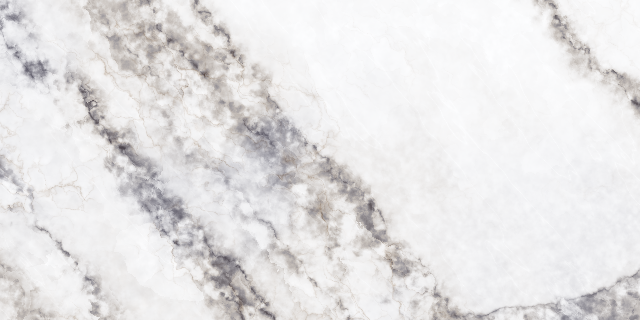
A Shadertoy shader for this texture:

```glsl
// Polished white marble with slanted beige and smoky grey veins, flaky shards and hairline cracks.

const vec2  ALONG  = vec2(0.65, -0.76);          // direction the veins run in
const vec2  ACROSS = vec2(0.76, 0.65);
const vec3  WHITE  = vec3(0.985, 0.987, 0.992);
const vec3  WARM_ABSORB = vec3(0.89, 1.01, 1.12); // beige stain
const vec3  COOL_ABSORB = vec3(1.02, 1.04, 0.96); // smoky stain
const float BEND   = 0.12;                       // slow wander of a vein
const float FRAY   = 0.085;                      // ragged vein borders
const float CRACK_WIDTH = 0.0048;
const float WEB_DEPTH   = 0.12;
const float CHIP_LOSS   = 0.48;                  // stain removed by pale chips
const float GRIT   = 1.9;                        // fine mottling inside the stain
const float SLAB_START  = 1.17;                  // clean slab begins here, across the veins

// Per vein: position across, haze width, haze depth, crack depth
const int VEIN_COUNT = 8;
const vec4 VEINS[VEIN_COUNT] = vec4[](
    vec4(0.10, 0.040, 0.32, 0.42),
    vec4(0.31, 0.042, 0.28, 0.42),
    vec4(0.58, 0.022, 0.12, 0.30),
    vec4(0.68, 0.040, 0.46, 0.55),
    vec4(0.84, 0.035, 0.11, 0.16),
    vec4(0.99, 0.070, 0.20, 0.32),
    vec4(1.12, 0.042, 0.34, 0.24),
    vec4(1.97, 0.025, 0.18, 0.32));

float hash(vec2 p) {
    vec3 q = fract(vec3(p.xyx) * 0.1031);
    q += dot(q, q.yzx + 33.33);
    return fract((q.x + q.y) * q.z);
}

float noise(vec2 p) {
    vec2 i = floor(p), f = fract(p);
    f = f * f * (3.0 - 2.0 * f);
    return mix(mix(hash(i), hash(i + vec2(1, 0)), f.x),
               mix(hash(i + vec2(0, 1)), hash(i + vec2(1, 1)), f.x), f.y);
}

float fbm(vec2 p) {
    float sum = 0.0, amp = 0.5;
    for (int i = 0; i < 5; i++) {
        sum += amp * noise(p);
        p = mat2(1.6, 1.2, -1.2, 1.6) * p + 17.3;
        amp *= 0.5;
    }
    return sum / 0.97;
}

// Broken crystal cells: x = random value of the cell, y = distance to its border
vec2 shards(vec2 p) {
    vec2 home = floor(p);
    float near = 9.0, second = 9.0, value = 0.0;
    for (int y = -1; y <= 1; y++)
    for (int x = -1; x <= 1; x++) {
        vec2 cell = home + vec2(x, y);
        float d = length(cell + vec2(hash(cell), hash(cell + 71.7)) - p);
        if (d < near) { second = near; near = d; value = hash(cell + 31.1); }
        else second = min(second, d);
    }
    return vec2(value, second - near);
}

void mainImage(out vec4 fragColor, in vec2 fragCoord) {
    vec2 p = fragCoord / iResolution.y;
    vec2 q = vec2(dot(p, ALONG), dot(p, ACROSS));

    // Flaky structure at three sizes, drawn out along the veins
    vec2 warp = vec2(fbm(p * 7.0), fbm(p * 7.0 + 40.0)) - 0.5;
    vec2 grain = vec2(fbm(p * 34.0 + 5.0), fbm(p * 34.0 + 60.0)) - 0.5;
    vec2 bent = q + 0.10 * warp + 0.045 * grain;
    vec2 large = shards(bent * vec2(3.4, 7.0) + 20.0);
    vec2 small = shards(bent * vec2(10.0, 18.0) + 50.0);
    vec2 tiny = shards(bent * vec2(26.0, 42.0) + 90.0);
    float flake = 0.50 * large.x + 0.32 * small.x + 0.18 * tiny.x;
    float cloud = fbm(q * vec2(4.0, 8.0) + 2.0 * warp + 9.0);
    float cover = 0.22 + 0.55 * flake + 2.2 * (cloud - 0.5) + 0.9 * grain.x;
    float patchy = 0.08 + 1.45 * smoothstep(0.22, 0.78, cover);
    float chips = smoothstep(0.52, 0.60, fbm(bent * vec2(15.0, 24.0) + 3.0) + 0.12 * (tiny.x - 0.5));

    // Pale ground, clearest at the top of the slab
    float slab = smoothstep(SLAB_START - 0.06, SLAB_START + 0.08, q.y + 0.2 * warp.x);
    float depth = mix(0.028, 0.036 * (1.0 - smoothstep(0.2, 0.9, p.y)), slab);
    depth += mix(0.060, 0.030, slab) * (flake - 0.4) + 0.08 * max(cloud - 0.5, 0.0);

    // Veins: ragged haze, sharper on the upper right, with a broken dark crack
    float stain = 0.0, crack = 0.0;
    for (int i = 0; i < VEIN_COUNT; i++) {
        vec4 vein = VEINS[i];
        float seed = float(i) * 13.7;
        float d = q.y - vein.x + BEND * (fbm(q * vec2(2.2, 1.2) + seed) - 0.5);
        float ragged = d + FRAY * (flake - 0.5) + 0.08 * warp.y + 0.06 * grain.x;
        float width = vein.y * (ragged > 0.0 ? 0.65 : 1.35);
        float run = 0.50 + noise(vec2(q.x * 3.5, seed));
        stain += vein.z * run * exp(-pow(abs(ragged) / width, 1.5));

        float line = d + 0.07 * warp.x + 0.05 * grain.y + 0.014 * (small.x - 0.5);
        float broken = smoothstep(0.32, 0.66, noise(vec2(q.x * 6.0 + seed, seed)));
        float speckle = 0.45 + 1.3 * smoothstep(0.42, 0.60, fbm(p * 50.0 + seed));
        float smoke = 0.30 * exp(-abs(line) / (4.0 * CRACK_WIDTH));
        crack += vein.w * broken * speckle * (exp(-abs(line) / CRACK_WIDTH) + smoke);
    }
    depth += stain * patchy * (1.0 - CHIP_LOSS * chips) + crack;

    // Curved lower rim of the slab at the right
    float rimX = max(p.x - 1.54, 0.0);
    float rim = p.y - 0.02 - 0.75 * rimX * rimX + 0.08 * warp.y + 0.04 * grain.x;
    float rimMask = smoothstep(1.35, 1.56, p.x);
    float below = smoothstep(0.012, -0.02, rim) * (1.0 - CHIP_LOSS * chips);
    float rimBreak = 0.4 + 1.2 * noise(p * 14.0);
    depth += rimMask * (0.24 * patchy * below
                      + 0.34 * rimBreak * exp(-abs(rim) / CRACK_WIDTH));

    // Fine grit, strongest where the stone is stained
    float grit = fbm(p * 62.0 + 21.0) - 0.5;
    depth *= max(1.0 + GRIT * (grit + 0.5 * grain.x), 0.2);

    // Faint bright scratches
    float scratch = abs(fbm(q * vec2(2.0, 9.0) + 33.0) - 0.5);
    depth = max(depth - 0.02 * exp(-scratch / 0.006), 0.0);

    // Fine ochre web along shard borders
    float web = exp(-large.y / 0.024) + 0.6 * exp(-small.y / 0.05);
    float webMask = smoothstep(0.46, 0.66, fbm(p * 5.0 + 80.0)) * mix(1.0, 0.22, slab);
    float ochre = WEB_DEPTH * web * webMask * (0.6 + 0.8 * noise(p * 40.0));

    // Stain hue wanders from beige to smoke; the darkest parts turn smoky
    float warmth = smoothstep(0.32, 0.58, fbm(p * 2.6 + 12.0) + 0.12 * (q.y - 0.6));
    warmth *= 1.0 - 0.7 * smoothstep(0.22, 0.50, depth);
    depth = 0.72 * (1.0 - exp(-depth / 0.72 * 1.08));
    vec3 color = WHITE - depth * mix(COOL_ABSORB, WARM_ABSORB, warmth);
    color -= ochre * vec3(0.70, 0.92, 1.15);
    color += mix(0.07, 0.03, slab) * (grit + 0.5 * grain.y);
    fragColor = vec4(clamp(color, 0.0, 1.0), 1.0);
}
```
